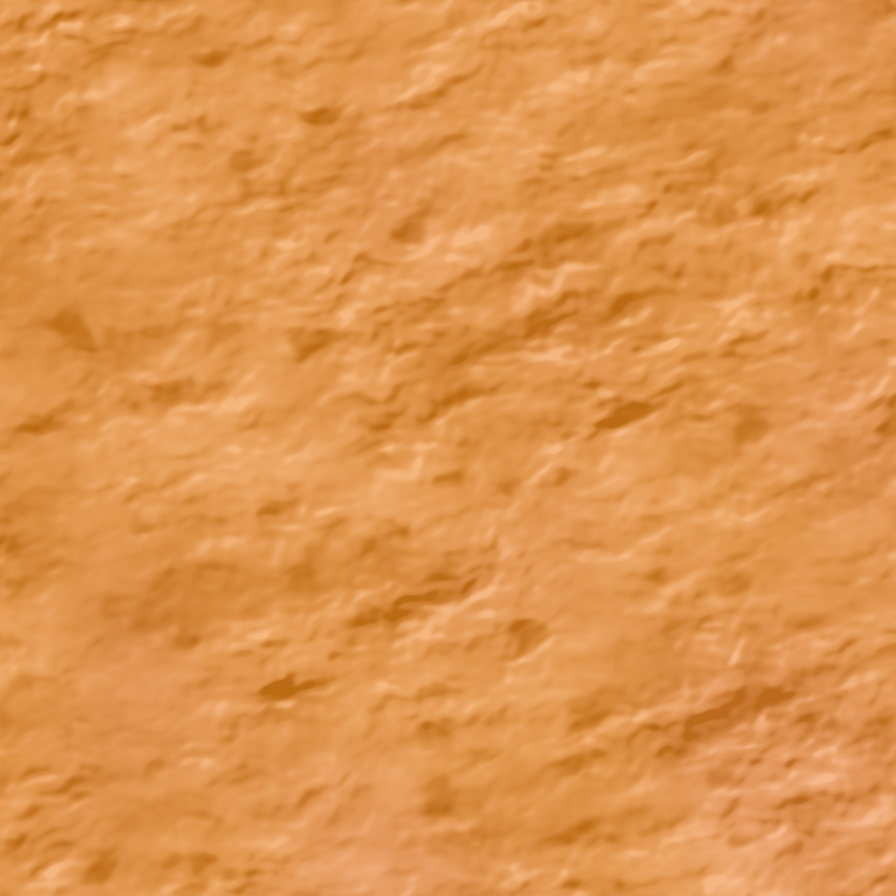
Give the GLSL for this texture, as a Shadertoy shader.

```glsl
// Weathered ochre sandstone: short slanted streaks and sparse lit crests.
// Stretched gradient noise gives a height field; its slope adds light and
// shade, and broad noise varies the tone, the roughness and a pink tint.

#define SLANT 0.30              // rise of the grain, radians
#define GRAIN vec2(8.0, 17.0)   // coarsest streaks per canvas, along and across
#define GAIN 0.64               // strength of each finer octave
#define MOTTLE 2.1              // strength of the streak tone
#define RELIEF 3.0              // strength of the slope shading
#define PATCHES 1.9             // strength of the broad tone changes
#define MEAN_COLOR vec3(0.882, 0.586, 0.310)
#define DARK_STEP vec3(0.036, 0.042, 0.056)
#define LIGHT_STEP vec3(0.024, 0.038, 0.056)
#define PINK_TINT vec3(0.002, -0.003, 0.045)

mat2 rotation(float a) {
    float c = cos(a), s = sin(a);
    return mat2(c, -s, s, c);
}

// Pseudo-random unit vector for a lattice cell
vec2 gradientAt(vec2 cell) {
    vec3 h = fract(cell.xyx * vec3(0.1031, 0.1030, 0.0973));
    h += dot(h, h.yzx + 33.33);
    float angle = 6.2832 * fract((h.x + h.y) * h.z);
    return vec2(cos(angle), sin(angle));
}

float gradientNoise(vec2 p) {
    vec2 i = floor(p), f = p - i;
    vec2 u = f * f * f * (f * (f * 6.0 - 15.0) + 10.0);
    vec2 e = vec2(1.0, 0.0);
    float a = dot(gradientAt(i), f);
    float b = dot(gradientAt(i + e.xy), f - e.xy);
    float c = dot(gradientAt(i + e.yx), f - e.yx);
    float d = dot(gradientAt(i + e.xx), f - e.xx);
    return mix(mix(a, b, u.x), mix(c, d, u.x), u.y);
}

// Streaky height: each octave is turned slightly to hide the lattice
float rockHeight(vec2 p) {
    float sum = 0.0, amp = 1.0;
    vec2 freq = GRAIN;
    for (int k = 0; k < 4; k++) {
        float turn = 0.2 * sin(float(k) * 2.4);
        sum += amp * gradientNoise(rotation(turn) * p * freq + 17.3 * float(k + 1));
        freq *= vec2(1.95, 1.8);
        amp *= GAIN;
    }
    return sum;
}

void mainImage(out vec4 fragColor, in vec2 fragCoord) {
    vec2 uv = fragCoord / iResolution.y;

    // Bend the grain at two scales, then align it with the slant
    vec2 bend = vec2(gradientNoise(uv * 7.0 + 40.0), gradientNoise(uv * 7.0 + 71.0));
    vec2 ripple = vec2(gradientNoise(uv * 23.0 + 15.0), gradientNoise(uv * 23.0 + 53.0));
    vec2 p = rotation(SLANT) * (uv + 0.014 * bend + 0.006 * ripple);

    // Broad variation; rough clusters stand among smooth areas
    float patches = gradientNoise(p * vec2(3.0, 6.0) + 90.0);
    float clusters = gradientNoise(uv * 4.0 + 25.0) + gradientNoise(p * vec2(9.0, 15.0) + 33.0);
    float rough = clamp(0.75 + 0.35 * uv.x + 1.2 * clusters, 0.25, 1.7);
    float pink = smoothstep(-0.1, 0.8, gradientNoise(uv * 3.5 + 8.0) + 0.6 * (uv.x - uv.y));

    // Streaks, lit from the upper left; weak slopes are left nearly flat
    float height = rockHeight(p);
    float slope = height - rockHeight(p + vec2(-0.004, 0.009));
    float crest = slope * mix(0.45, 1.25, smoothstep(0.05, 0.4, abs(slope)));
    float tone = MOTTLE * height * mix(0.65, 1.0, rough) + RELIEF * crest * rough;
    tone += PATCHES * patches;

    // Scattered dark hollows and pale glints on the crests
    float hollow = gradientNoise(p * vec2(13.0, 28.0) + 130.0) - 0.25 * height;
    tone -= 2.0 * smoothstep(0.24, 0.55, hollow);
    float glint = gradientNoise(p * vec2(24.0, 44.0) + 210.0) + 0.4 * slope;
    tone += 1.4 * rough * smoothstep(0.34, 0.65, glint);

    // Pale ledge with a shaded upper rim near the foot
    float ledge = uv.y - 0.003 - 0.112 * uv.x - 0.02 * bend.y;
    float reach = smoothstep(0.2, 0.6, uv.x);
    float rim = exp(-pow(ledge / 0.010, 2.0));
    float shelf = exp(-pow((ledge + 0.035) / 0.02, 2.0));
    tone += reach * (0.9 * shelf - 1.1 * rim);

    // Darks lean to olive brown, lights to cream
    tone = clamp(tone, -4.0, 3.4);
    vec3 color = MEAN_COLOR + DARK_STEP * min(tone, 0.0) + LIGHT_STEP * max(tone, 0.0);
    color += PINK_TINT * (pink - 0.2);
    fragColor = vec4(clamp(color, 0.0, 1.0), 1.0);
}
```
